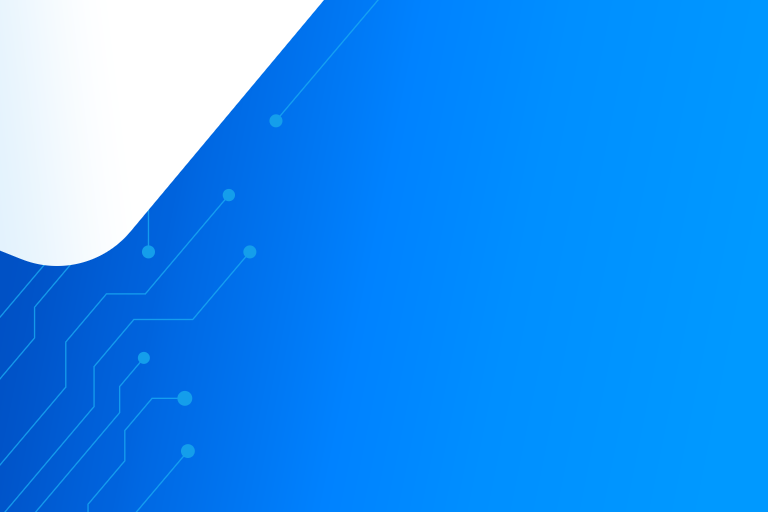
A Shadertoy shader for this background:

```glsl
// Canvas units: height is 100, origin at the lower left.
const int TRACE_COUNT = 9;
const float DIAGONAL_SLOPE = 0.845;
const float LINE_HALF_WIDTH = 0.13;

const vec3 LINE_COLOR = vec3(0.10, 0.67, 0.95);
const vec3 PAD_COLOR = vec3(0.08, 0.62, 0.92);
const vec3 PANEL_SHADE = vec3(0.88, 0.945, 0.99);

// Pad centre and radius for each trace
const vec3 PADS[TRACE_COUNT] = vec3[](
    vec3(53.9, 76.4, 1.27), vec3(29.0, 50.8, 1.27), vec3(44.7, 61.9, 1.20),
    vec3(48.8, 50.8, 1.27), vec3(28.1, 30.1, 1.17), vec3(36.1, 22.2, 1.45),
    vec3(36.7, 11.9, 1.35), vec3(10.1, 50.0, 0.0), vec3(15.2, 50.0, 0.0));

// Lengths of the first runs: diagonal, flat, diagonal
const vec3 UPPER_RUNS[TRACE_COUNT] = vec3[](
    vec3(-25.0, 0.0, 0.0), vec3(0.0), vec3(19.3, 7.6, 9.4),
    vec3(13.2, 11.5, 9.2), vec3(5.6, 0.0, 0.0), vec3(0.0, 6.4, 6.3),
    vec3(15.0, 0.0, 0.0), vec3(15.0, 0.0, 0.0), vec3(10.0, 0.0, 0.0));

// Lengths of the last runs: vertical, diagonal, vertical
const vec3 LOWER_RUNS[TRACE_COUNT] = vec3[](
    vec3(0.0), vec3(-10.0, 0.0, 0.0), vec3(8.8, 18.0, 0.0),
    vec3(7.8, 23.0, 0.0), vec3(5.1, 22.0, 0.0), vec3(5.9, 8.5, 4.0),
    vec3(0.0), vec3(0.0), vec3(6.0, 10.0, 0.0));

float coverage(float dist, float pixel) {
    return clamp(0.5 - dist / pixel, 0.0, 1.0);
}

float segmentDistance(vec2 p, vec2 a, vec2 run) {
    vec2 q = p - a;
    return length(q - run * clamp(dot(q, run) / max(dot(run, run), 1e-5), 0.0, 1.0));
}

// Walks the runs of one trace, away from its pad
float traceDistance(vec2 p, vec2 start, vec3 upper, vec3 lower) {
    vec2 diagonal = vec2(-DIAGONAL_SLOPE, -1.0);
    vec2 flatStep = vec2(-1.0, 0.0);
    vec2 down = vec2(0.0, -1.0);
    vec2 runs[6] = vec2[](diagonal * upper.x, flatStep * upper.y, diagonal * upper.z,
                          down * lower.x, diagonal * lower.y, down * lower.z);
    float dist = 1e3;
    for (int i = 0; i < 6; i++) {
        dist = min(dist, segmentDistance(p, start, runs[i]));
        start += runs[i];
    }
    return dist;
}

// Wedge between two outward normals, with a rounded tip
float roundedWedge(vec2 p, vec2 center, vec2 rightNormal, vec2 leftNormal, float radius) {
    vec2 q = p - center;
    float alongRight = dot(q, vec2(-rightNormal.y, rightNormal.x));
    float alongLeft = dot(q, vec2(leftNormal.y, -leftNormal.x));
    float sides = max(dot(q, rightNormal), dot(q, leftNormal));
    bool atTip = max(alongRight, alongLeft) < 0.0;
    return (atTip ? length(q) : sides) - radius;
}

vec3 blueGradient(float t) {
    vec3 color = mix(vec3(0.0, 0.315, 0.77), vec3(0.0, 0.395, 0.875),
                     smoothstep(-12.0, 28.0, t));
    color = mix(color, vec3(0.0, 0.51, 1.0), clamp((t - 22.0) / 41.0, 0.0, 1.0));
    color = mix(color, vec3(0.0, 0.56, 1.0), clamp((t - 63.0) / 29.0, 0.0, 1.0));
    return mix(color, vec3(0.0, 0.60, 1.0), clamp((t - 92.0) / 46.0, 0.0, 1.0));
}

void mainImage(out vec4 fragColor, in vec2 fragCoord) {
    float pixel = 100.0 / iResolution.y;
    vec2 p = fragCoord * pixel;

    // Tilted background gradient
    vec3 color = blueGradient(p.x - 0.2 * p.y);

    // Circuit traces and pads
    for (int i = 0; i < TRACE_COUNT; i++) {
        vec3 pad = PADS[i];
        float line = traceDistance(p, pad.xy, UPPER_RUNS[i], LOWER_RUNS[i]);
        color = mix(color, LINE_COLOR, 0.8 * coverage(line - LINE_HALF_WIDTH, pixel));
        color = mix(color, PAD_COLOR, coverage(length(p - pad.xy) - pad.z, pixel));
    }

    // White corner panel, shaded toward the left
    float panel = roundedWedge(p, vec2(11.13, 66.72), vec2(0.767, -0.641),
                               vec2(-0.371, -0.928), 18.67);
    float light = smoothstep(-8.0, 27.0, p.x + 0.12 * (p.y - 70.0));
    color = mix(color, mix(PANEL_SHADE, vec3(1.0), light), coverage(panel, pixel));

    fragColor = vec4(color, 1.0);
}
```
